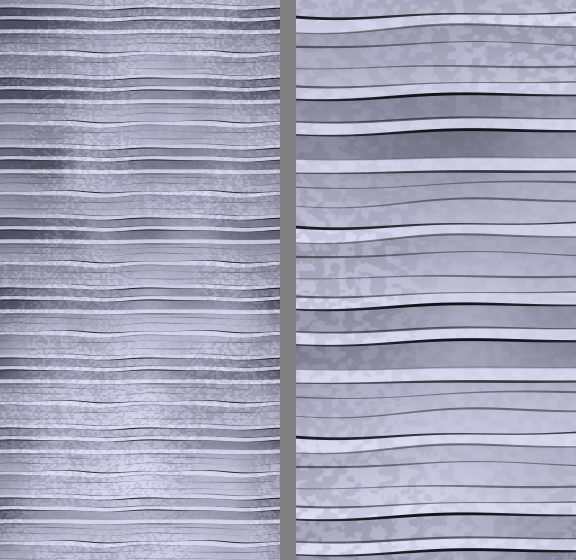
Left, the full canvas; right, a detail of the centre.
A WebGL 1 fragment shader for this pattern:

```glsl
precision highp float;

uniform vec2 u_resolution;

const float TAU = 6.2831853;
const vec2 REPEATS = vec2(2.0, 8.0);
const float TILE_SHIFT = 0.236;
const float WAVE = 0.010;          // sway shared by a whole repeat
const float EDGE_WAVE = 0.014;     // extra sway of each edge
const float LINE_HALF_WIDTH = 0.007;
const float GRAIN_SCALE = 135.0;
const float CLOUD_CONTRAST = 0.75;
const vec3 INK = vec3(0.07, 0.07, 0.10);
const vec3 SHADOW = vec3(0.31, 0.31, 0.38);
const vec3 LIGHT = vec3(0.85, 0.85, 0.94);

// Twelve bands of a repeat, top to bottom: upper edge, tone, line strength
const vec4 EDGE_A = vec4(0.0, 0.06, 0.185, 0.25);
const vec4 EDGE_B = vec4(0.31, 0.395, 0.50, 0.565);
const vec4 EDGE_C = vec4(0.645, 0.75, 0.83, 0.89);
const vec4 TONE_A = vec4(0.93, 0.33, 0.93, 0.58);
const vec4 TONE_B = vec4(0.64, 0.70, 0.93, 0.60);
const vec4 TONE_C = vec4(0.66, 0.73, 0.91, 0.44);
const vec4 LINE_A = vec4(0.6, 1.0, 0.25, 0.8);
const vec4 LINE_B = vec4(0.5, 0.5, 0.95, 0.5);
const vec4 LINE_C = vec4(0.55, 0.5, 0.6, 1.0);

float hash(vec2 p) {
  return fract(sin(dot(p, vec2(127.1, 311.7))) * 43758.5453);
}

float noise(vec2 p) {
  vec2 i = floor(p);
  vec2 f = fract(p);
  f = f * f * (3.0 - 2.0 * f);
  return mix(mix(hash(i), hash(i + vec2(1.0, 0.0)), f.x),
             mix(hash(i + vec2(0.0, 1.0)), hash(i + vec2(1.0, 1.0)), f.x), f.y);
}

// Lays four bands over the tone and gathers the ink of their upper edges
void addBands(vec4 edges, vec4 tones, vec4 lines, vec2 tile, float pixel,
              inout float tone, inout float ink) {
  for (int i = 0; i < 4; i++) {
    float phase = TAU * hash(vec2(edges[i] * 37.0, 2.0));
    float sway = sin(TAU * tile.x + phase) + 0.5 * sin(2.0 * TAU * tile.x + phase * 3.0);
    float d = tile.y - edges[i] - EDGE_WAVE * 0.6 * sway * sin(0.5 * TAU * edges[i]);
    float inside = clamp(d / pixel + 0.5, 0.0, 1.0);
    float depth = clamp(d / 0.1, 0.0, 1.0);
    tone = mix(tone, tones[i] + 0.06 * (depth - 0.5), inside);

    // Pen pressure swells and fades along each line
    float pressure = 0.72 + 0.28 * sin(TAU * tile.x + phase * 2.0);
    float halfWidth = LINE_HALF_WIDTH * pressure * (0.5 + 0.5 * lines[i]);
    float away = abs(fract(d + 0.5) - 0.5);
    float stroke = clamp((halfWidth - away) / pixel + 0.5, 0.0, 1.0);
    stroke *= min(1.0, 2.0 * halfWidth / pixel);
    ink = max(ink, stroke * lines[i] * (0.6 + 0.4 * pressure));
  }
}

// Broad light: brighter below and in the middle, broken into soft columns
float cloudLight(vec2 uv) {
  float side = abs(uv.x - 0.54) * 2.0;
  float light = 0.62 - 0.72 * uv.y - 0.62 * side * side;
  light += 0.55 * (noise(vec2(uv.x * 6.0 + 3.0, uv.y * 7.0)) - 0.5);
  light += 0.30 * (noise(vec2(uv.x * 11.0, uv.y * 19.0 + 8.0)) - 0.5);
  return light;
}

void main() {
  vec2 uv = gl_FragCoord.xy / u_resolution;
  vec2 p = gl_FragCoord.xy / u_resolution.x;
  float pixel = REPEATS.y / u_resolution.y;

  // Repeat coordinates, running downwards
  vec2 tile = vec2(uv.x * REPEATS.x, (1.0 - uv.y) * REPEATS.y - TILE_SHIFT);
  tile.y += WAVE * (sin(TAU * tile.x + 0.2) + 0.5 * sin(2.0 * TAU * tile.x + 1.3));
  tile = fract(tile);

  float tone = TONE_C.w;
  float ink = 0.0;
  addBands(EDGE_A, TONE_A, LINE_A, tile, pixel, tone, ink);
  addBands(EDGE_B, TONE_B, LINE_B, tile, pixel, tone, ink);
  addBands(EDGE_C, TONE_C, LINE_C, tile, pixel, tone, ink);

  // Clouds shift the dark bands most and the pale strips least
  float light = cloudLight(uv);
  tone += CLOUD_CONTRAST * light * (1.08 - tone);

  // Chalky grain gathers in patches
  float grain = 0.7 * noise(p * vec2(0.8, 1.0) * GRAIN_SCALE)
              + 0.3 * noise(p * GRAIN_SCALE * 1.9 + 17.0);
  float speck = smoothstep(0.42, 0.62, grain + 0.12 * light) - 0.5;
  float patches = smoothstep(0.25, 0.65, noise(uv * vec2(5.0, 14.0) + 31.0));
  tone += 0.15 * speck * mix(0.25, 1.0, patches);

  vec3 color = mix(SHADOW, LIGHT, clamp(tone, 0.0, 1.02));
  gl_FragColor = vec4(mix(color, INK, ink), 1.0);
}
```
